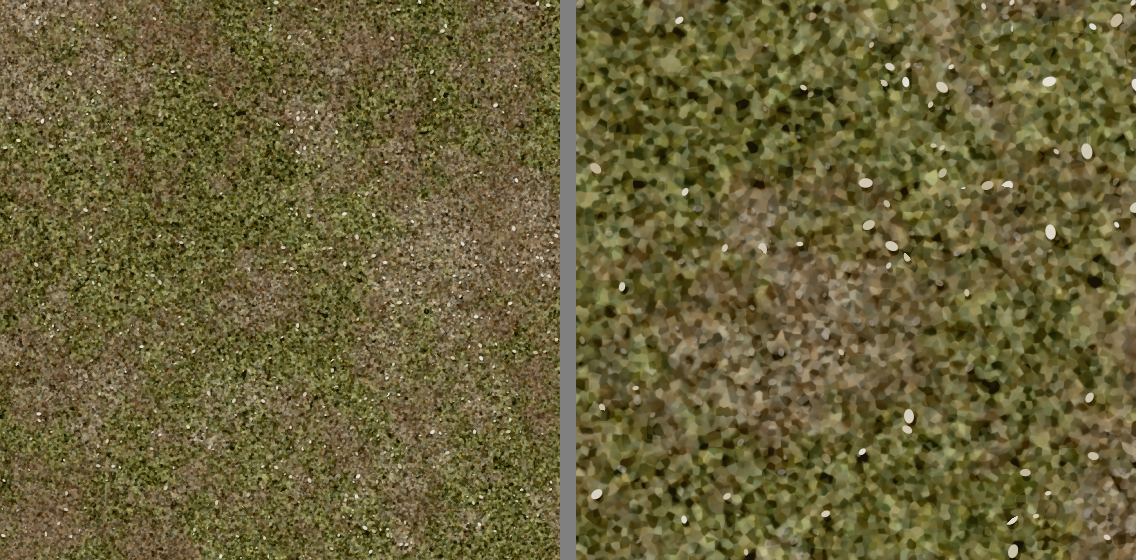
Left, the full canvas; right, a detail of the centre.
Write a WebGL 2 fragment shader that draws this texture.

```glsl
#version 300 es
precision highp float;
// Patchy ground seen from above: low grass, bare soil, gravel and scattered pale stones.

uniform vec2 u_resolution;
out vec4 fragColor;

vec3 hash3(vec2 cell) {
  vec3 q = fract(cell.xyx * vec3(0.1031, 0.1030, 0.0973));
  q += dot(q, q.yxz + 33.33);
  return fract((q.xxy + q.yzz) * q.zyx);
}

// Cellular noise: random values of nearby cells, blended by distance.
vec3 cellBlend(vec2 p, float sharpness) {
  vec2 home = floor(p);
  vec3 sum = vec3(0.0);
  float total = 0.0;
  for (int y = -1; y <= 1; y++) {
    for (int x = -1; x <= 1; x++) {
      vec2 cell = home + vec2(x, y);
      vec2 d = cell + hash3(cell).xy - p;
      float weight = exp(-sharpness * dot(d, d));
      sum += weight * hash3(cell + 57.0);
      total += weight;
    }
  }
  return sum / total - 0.5;
}

// Layered cellular noise for the spread of the ground types.
vec3 patches(vec2 p) {
  vec3 sum = vec3(0.0);
  float amplitude = 0.42;
  for (int i = 0; i < 5; i++) {
    sum += amplitude * cellBlend(p, 3.5);
    p = mat2(0.8, 0.6, -0.6, 0.8) * p * 1.9 + 7.3;
    amplitude *= 0.88;
  }
  return sum;
}

// Scattered oval stones: x = cover, y = shadow below, z = random tint.
vec3 stones(vec2 p, float density, float blur) {
  vec2 home = floor(p);
  vec3 result = vec3(0.0);
  for (int y = -1; y <= 1; y++) {
    for (int x = -1; x <= 1; x++) {
      vec2 cell = home + vec2(x, y);
      vec3 place = hash3(cell + 113.0);
      vec3 kind = hash3(cell + 271.0);
      if (kind.x > density) continue;
      float angle = place.z * 6.283;
      mat2 turn = mat2(cos(angle), sin(angle), -sin(angle), cos(angle));
      vec2 d = p - cell - 0.2 - 0.6 * place.xy;
      float radius = mix(0.13, 0.33, kind.y * kind.y);
      float body = length(turn * d * vec2(0.85, 1.25)) - radius;
      float shade = length(d + vec2(-0.08, 0.2)) - radius;
      float cover = 1.0 - smoothstep(-blur, blur, body);
      result.y = max(result.y, 1.0 - smoothstep(-blur, blur, shade));
      if (cover > result.x) result.xz = vec2(cover, kind.z);
    }
  }
  return result;
}

void main() {
  vec2 uv = gl_FragCoord.xy / u_resolution.y;
  float pixel = 1.0 / u_resolution.y;

  // Ground types
  vec3 land = patches(uv * 6.5 + 3.7);
  float grass = smoothstep(-0.28, 0.26, land.x + 0.03);
  float gravel = smoothstep(0.02, 0.36, land.y - 0.5 * land.x);
  vec3 color = mix(vec3(0.445, 0.365, 0.255), vec3(0.385, 0.375, 0.19), grass);
  color = mix(color, vec3(0.51, 0.455, 0.35), gravel * 0.7);
  color += land.z * 0.09;

  // Fine grains, leaves and dark gaps
  vec3 fine = cellBlend(uv * 250.0, 9.0);
  vec3 leaf = cellBlend(uv * 150.0 + 19.0, 8.0);
  float contrast = mix(0.75, 1.1, max(grass, gravel));
  color += contrast * (0.31 * fine.x + 0.19 * leaf.x);
  color += vec3(0.04, 0.0, -0.035) * (fine.y + leaf.y);
  color -= 0.13 * contrast * smoothstep(0.2, 0.42, leaf.z);
  color += vec3(0.07, 0.08, 0.03) * grass * smoothstep(0.15, 0.4, -leaf.z);

  // Grey and tan pebbles, thickest on the gravel
  vec3 pebble = stones(uv * 115.0, 0.06 + 0.26 * gravel, 115.0 * pixel * 0.8);
  color -= 0.09 * pebble.y * (1.0 - pebble.x);
  vec3 pebbleColor = mix(vec3(0.60, 0.53, 0.41), vec3(0.54, 0.53, 0.51), pebble.z);
  color = mix(color, pebbleColor + 0.2 * fine.x, pebble.x * 0.75);

  // Small whitish stones in loose clusters
  float cluster = smoothstep(-0.05, 0.3, land.z + 0.3 * land.y);
  vec3 pale = stones(uv * 82.0 + 41.0, 0.035 + 0.16 * cluster, 82.0 * pixel * 0.75);
  color -= 0.13 * pale.y * (1.0 - pale.x);
  vec3 paleColor = mix(vec3(0.76, 0.71, 0.59), vec3(0.92, 0.91, 0.88), pale.z);
  color = mix(color, paleColor, pale.x * 0.95);

  fragColor = vec4(clamp(color, vec3(0.09, 0.07, 0.02), vec3(1.0)), 1.0);
}
```
